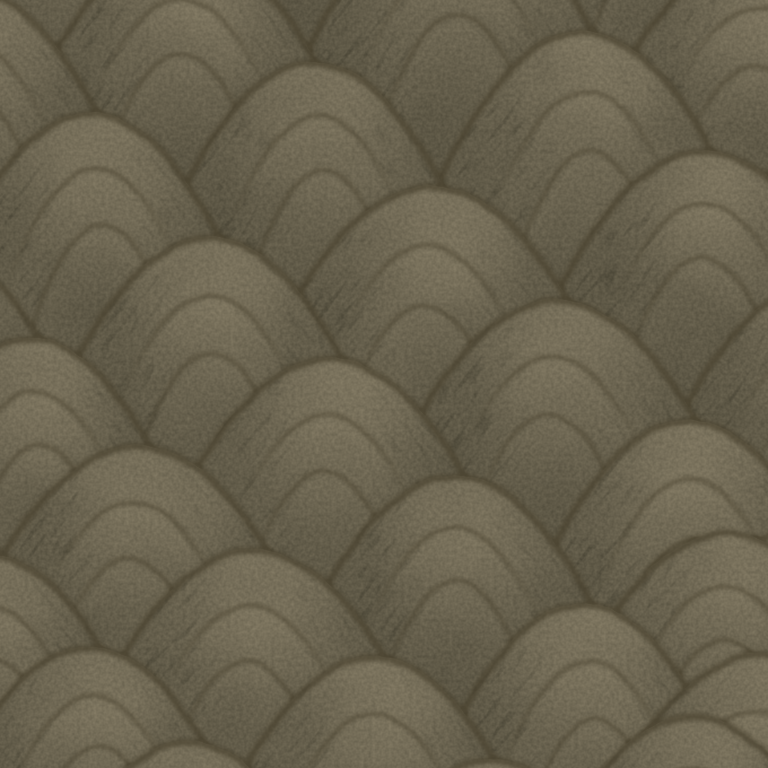
Reproduce this pattern procedurally as a WebGL 2 fragment shader.

```glsl
#version 300 es
precision highp float;

uniform vec2 u_resolution;
out vec4 fragColor;

// Palette
const vec3 SHADE = vec3(0.325, 0.305, 0.240);
const vec3 LIGHT = vec3(0.525, 0.490, 0.400);
const vec3 INK = vec3(0.285, 0.255, 0.180);

// Layout, measured from the top left: start, sideways bend, step down a chain
const vec2 CHAIN_START = vec2(0.755, 0.043);
const vec2 CHAIN_SHIFT = vec2(-0.384, 0.0);
const vec2 CHAIN_BEND = vec2(0.031, 0.028);
const vec2 HILL_STEP = vec2(0.164, 0.159);
const vec2 STEP_SHRINK = vec2(0.0005, 0.00065);
const vec2 CHAIN_STAGGER = vec2(-0.010, 0.005);
const float HILL_JITTER = 0.008;

// Hill shape and surface
const float STEEPNESS = 5.0;
const float RIDGE_GAP = 0.072;
const float RIDGE_TIGHTENING = 0.9;
const float OUTLINE_WIDTH = 0.0055;
const float RIDGE_WIDTH = 0.0042;
const float OUTLINE_INK = 0.62;
const float RIDGE_INK = 0.38;
const float WOBBLE = 0.004;
const float HATCH_DEPTH = 0.22;
const float GRAIN_DEPTH = 0.26;
const float MOTTLE_DEPTH = 0.12;

vec2 hash2(vec2 p) {
    vec3 q = fract(p.xyx * vec3(0.1031, 0.1030, 0.0973));
    q += dot(q, q.yzx + 33.33);
    return fract((q.xx + q.yz) * q.zy);
}

float cornerGradient(vec2 cell, vec2 offset) {
    float angle = 6.2832 * hash2(cell).x;
    return dot(vec2(cos(angle), sin(angle)), offset);
}

float gradientNoise(vec2 p) {
    vec2 c = floor(p), f = fract(p);
    vec2 u = f * f * f * (f * (f * 6.0 - 15.0) + 10.0);
    vec2 e = vec2(1.0, 0.0);
    float low = mix(cornerGradient(c, f), cornerGradient(c + e, f - e), u.x);
    float high = mix(cornerGradient(c + e.yx, f - e.yx), cornerGradient(c + 1.0, f - 1.0), u.x);
    return mix(low, high, u.y);
}

// Slanted pencil strokes; lean is 1 for rising and -1 for falling ones
float hatch(vec2 p, float lean) {
    vec2 across = vec2(0.8, 0.6 * lean), along = vec2(0.6, -0.8 * lean);
    float n = gradientNoise(vec2(dot(p, across) * 130.0, dot(p, along) * 24.0) + 40.0);
    return smoothstep(0.05, 0.5, n);
}

vec2 hillApex(float i, float j) {
    float parity = 1.0 - 2.0 * mod(abs(j), 2.0);
    vec2 apex = CHAIN_START + CHAIN_SHIFT * j + CHAIN_BEND * j * j;
    apex.y += CHAIN_STAGGER.x * parity;
    apex += i * (HILL_STEP - STEP_SHRINK * j * j * j);
    apex.y += i * CHAIN_STAGGER.y * parity;
    // Crowd the lower hills at the right border
    apex.x -= 0.7 * max(apex.x - 0.9, 0.0) * smoothstep(0.4, 0.65, apex.y);
    return apex;
}

// Signed distance to an arch, positive inside
float archDistance(vec2 d, float k) {
    float slope = 2.0 * k * d.x;
    return (d.y - k * d.x * d.x) / sqrt(1.0 + slope * slope);
}

float stroke(float d, float width) {
    return exp(-d * d / (width * width));
}

// Returns tone and ink of one hill; d is measured from its apex
vec2 hillSurface(vec2 d, float k, vec2 seed, vec2 hatches) {
    vec2 g = (d - vec2(0.012, 0.055)) / vec2(0.115, 0.15);
    float tone = 0.18 + 0.5 * exp(-dot(g, g)) + 0.08 * (seed.y - 0.5);
    float side = abs(d.x), ink = 0.0;
    float fade = 1.0 - smoothstep(0.045, 0.125, side);
    for (float n = 0.0; n < 3.0; n++) {
        vec2 shift = vec2((seed.x - 0.5) * 0.018, RIDGE_GAP + 0.014 * (seed.y - 0.5)) * n;
        float a = archDistance(d - shift, k * (1.0 + RIDGE_TIGHTENING * n));
        tone += 0.12 * smoothstep(0.0, 0.012, a) * exp(-max(a, 0.0) / 0.04) * (0.4 + 0.6 * fade);
        if (n > 0.0) ink += RIDGE_INK * fade * stroke(a, RIDGE_WIDTH);
    }
    float strokes = d.x < 0.0 ? hatches.x : 0.6 * hatches.y;
    tone -= HATCH_DEPTH * strokes * smoothstep(0.015, 0.1, side);
    return vec2(tone, ink);
}

void main() {
    vec2 p = gl_FragCoord.xy / u_resolution;
    p.y = 1.0 - p.y;
    float edge = 1.0 / min(u_resolution.x, u_resolution.y);
    vec2 hatches = vec2(hatch(p, 1.0), hatch(p, -1.0));
    float wobble = WOBBLE * gradientNoise(p * 22.0) + 0.4 * WOBBLE * gradientNoise(p * 75.0);

    // Paint the hills from back to front
    vec2 surface = vec2(0.3, 0.0);
    for (float i = -3.0; i < 7.0; i++) {
        for (float j = -1.0; j < 6.0; j++) {
            vec2 seed = hash2(vec2(i, j) + 17.0);
            vec2 d = p - hillApex(i, j) - HILL_JITTER * (2.0 * seed - 1.0);
            d.y += wobble;
            float k = STEEPNESS * mix(0.86, 1.16, seed.x);
            float a = archDistance(d, k);
            if (a < -0.02) continue;
            vec2 hill = hillSurface(d, k, seed, hatches);
            surface = mix(surface, hill, smoothstep(-edge, edge, a));
            surface.y += OUTLINE_INK * stroke(a - 0.002, OUTLINE_WIDTH);
        }
    }

    // Rough paper grain and broad mottling
    float grain = gradientNoise(p * 190.0) + 0.6 * gradientNoise(p * 340.0 + 9.0);
    float mottle = gradientNoise(p * 9.0) + 0.5 * gradientNoise(p * 28.0);
    float tone = surface.x + GRAIN_DEPTH * grain + MOTTLE_DEPTH * mottle;
    vec3 color = mix(SHADE, LIGHT, clamp(tone, -0.1, 1.1));
    color = mix(color, INK, clamp(surface.y, 0.0, 0.75));
    fragColor = vec4(color, 1.0);
}
```
